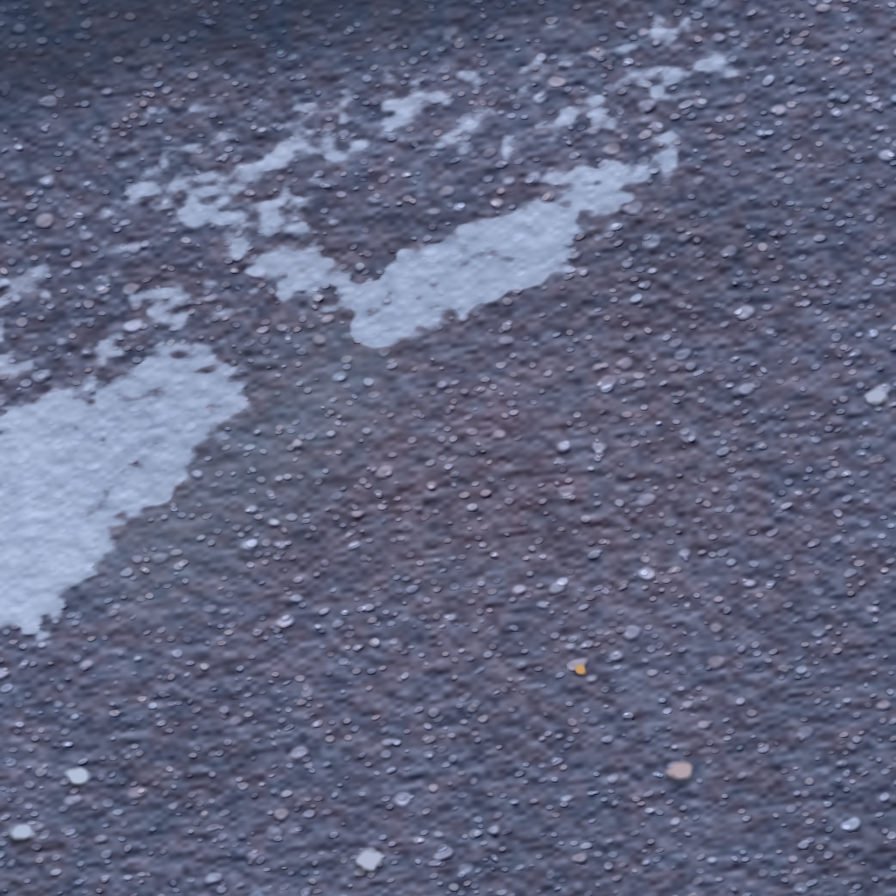
This texture is drawn by a WebGL 1 fragment shader. Its source:

```glsl
precision highp float;
// Weathered asphalt at dusk: blue-grey grit with worn pale paint running diagonally.
// Stretched value noise gives the relief, jittered cells scatter the pebbles, and
// tapered capsules set the paint density that noise then breaks into flakes.
uniform vec2 u_resolution;

#define GRIT_SCALE vec2(62.0, 105.0)
#define GRIT_CONTRAST 0.17
#define RELIEF 0.19
#define FLAKE_BREAKUP 1.5
#define ROW_TILT 0.12
#define PEBBLE_LIGHT 0.30
#define PEBBLE_SHADOW 0.15
#define ASPHALT vec3(0.335, 0.352, 0.450)
#define PAINT vec3(0.635, 0.695, 0.820)
#define WARM_STONE vec3(0.66, 0.56, 0.58)

float hash(vec2 p) {
  vec3 q = fract(vec3(p.xyx) * 0.1031);
  q += dot(q, q.yzx + 33.33);
  return fract((q.x + q.y) * q.z);
}

float noise(vec2 p) {
  vec2 i = floor(p), f = fract(p);
  f = f * f * (3.0 - 2.0 * f);
  return mix(mix(hash(i), hash(i + vec2(1.0, 0.0)), f.x),
             mix(hash(i + vec2(0.0, 1.0)), hash(i + vec2(1.0, 1.0)), f.x), f.y);
}

float fbm(vec2 p) {
  float sum = 0.0, amp = 0.5;
  for (int i = 0; i < 4; i++) {
    sum += amp * noise(p);
    p = p * 2.03 + 17.3;
    amp *= 0.5;
  }
  return sum / 0.9375;
}

// Signed distance to a capsule whose radius runs from ra to rb.
float taper(vec2 p, vec2 a, vec2 b, float ra, float rb) {
  vec2 d = b - a;
  float t = clamp(dot(p - a, d) / dot(d, d), 0.0, 1.0);
  return length(p - a - d * t) - mix(ra, rb, t);
}

float inside(float d, float soft) {
  return 1.0 - smoothstep(-soft, soft, d);
}

float gritHeight(vec2 p) {
  return 0.6 * noise(p * GRIT_SCALE) + 0.4 * noise(p * GRIT_SCALE * 2.1 + 40.0);
}

// How much paint survives: two solid remnants and thin, flaked bands.
float paintDensity(vec2 p) {
  float lower = taper(p, vec2(-0.03, 0.405), vec2(0.205, 0.548), 0.128, 0.060);
  float upper = taper(p, vec2(0.435, 0.652), vec2(0.605, 0.742), 0.040, 0.046);
  float tail = taper(p, vec2(0.60, 0.75), vec2(0.745, 0.825), 0.045, 0.022);
  float link = taper(p, vec2(0.23, 0.77), vec2(0.38, 0.668), 0.055, 0.040);
  float band = taper(p, vec2(0.16, 0.79), vec2(0.78, 0.925), 0.080, 0.060);
  float fringe = taper(p, vec2(0.0, 0.60), vec2(0.25, 0.72), 0.09, 0.10);
  float solid = max(inside(lower, 0.035), inside(upper, 0.022));
  float thin = max(0.70 * inside(tail, 0.03), 0.64 * inside(link, 0.05));
  float traces = max(0.47 * inside(band, 0.08), 0.39 * inside(fringe, 0.08));
  return max(solid, max(thin, traces));
}

// Lit stones in staggered cells: x is light, y is the shadow below, z is warmth.
vec3 pebbles(vec2 p, vec2 cells, float amount, float seed) {
  vec2 g = p * cells;
  g.x += 0.5 * mod(floor(g.y), 2.0);
  vec2 id = floor(g) + seed;
  vec2 jitter = vec2(hash(id + 3.1), hash(id + 8.7)) - 0.5;
  vec2 f = fract(g) - 0.5 - jitter * vec2(0.4, 0.3);
  f.y += 0.2 * f.x * jitter.x;
  float radius = mix(0.14, 0.30, hash(id + 5.3));
  float present = step(1.0 - amount, hash(id)) * mix(0.4, 1.0, hash(id + 11.9));
  float light = inside(length(f) - radius, 0.10);
  float shade = inside(length(f + vec2(-0.04, 0.20)) - radius, 0.12) * (1.0 - light);
  return vec3(light, shade, light * step(0.75, hash(id + 21.0))) * present;
}

void stone(inout vec3 col, vec2 p, vec2 at, float size, vec3 tint) {
  vec2 d = (p - at) * vec2(1.0, 1.35);
  float rough = (noise(p * 130.0) - 0.5) * size * 0.5;
  col *= 1.0 - 0.45 * inside(length(d + vec2(0.0, size * 0.7)) - size, size * 0.5);
  col = mix(col, tint, inside(length(d) + rough - size, size * 0.35));
}

void main() {
  vec2 p = gl_FragCoord.xy / u_resolution;
  vec2 q = vec2(p.x, p.y - ROW_TILT * p.x);

  // Ground tone: broad stains, brown middle, dark verge at the upper left.
  float stain = fbm(p * vec2(5.0, 7.0)) - 0.5;
  float verge = smoothstep(-0.05, 0.06, p.y - 0.885 - 0.17 * p.x + 0.12 * stain);
  vec3 col = ASPHALT * (1.0 + 0.22 * stain);
  float brown = exp(-dot((p - vec2(0.56, 0.47)) * vec2(2.8, 4.2), (p - vec2(0.56, 0.47)) * vec2(2.8, 4.2)));
  col += vec3(0.035, 0.008, -0.006) * brown;
  float haze = inside(taper(p, vec2(0.17, 0.37), vec2(0.38, 0.58), 0.06, 0.06), 0.07);
  col = mix(col, vec3(0.42, 0.46, 0.54), 0.5 * haze);
  col = mix(col, vec3(0.215, 0.245, 0.325), 0.85 * verge);

  // Grit lit from above.
  float height = gritHeight(q);
  float relief = height - gritHeight(q + vec2(0.001, 0.0055));
  float calm = 1.0 - 0.55 * max(verge, 0.6 * haze);
  col += calm * (GRIT_CONTRAST * (height - 0.5) + RELIEF * relief) * vec3(0.96, 1.0, 1.08);
  col += 0.04 * (noise(q * vec2(45.0, 60.0) + 9.0) - 0.5) * vec3(1.0, -0.1, -0.5);

  // Flaked paint, with relief showing through.
  float flakes = 0.6 * fbm(q * vec2(27.0, 48.0)) + 0.4 * noise(q * vec2(60.0, 95.0) + 5.0);
  float density = paintDensity(p + 0.025 * (vec2(noise(p * 22.0), noise(p * 22.0 + 31.0)) - 0.5));
  float paint = smoothstep(0.42, 0.72, density + FLAKE_BREAKUP * (flakes - 0.5)) * smoothstep(0.02, 0.3, density);
  vec3 paintCol = PAINT + 0.16 * (flakes - 0.5) + 0.14 * relief + 0.09 * stain;
  col = mix(col, paintCol, paint * mix(0.72, 0.95, density));

  // Three sizes of scattered stones.
  for (int i = 0; i < 3; i++) {
    float k = float(i);
    vec3 s = pebbles(q + 0.004 * (noise(q * 70.0) - 0.5), vec2(30.0, 46.0) * (1.0 + 0.55 * k), 0.12 + 0.09 * k, 60.0 * k + 20.0);
    s *= (1.0 - 0.8 * paint) * (1.0 - 0.5 * verge);
    col += PEBBLE_LIGHT * s.x * (1.0 - 0.18 * k) * vec3(0.92, 0.97, 1.05);
    col -= PEBBLE_SHADOW * s.y;
    col = mix(col, WARM_STONE, 0.3 * s.z);
  }

  // Larger loose stones.
  stone(col, p, vec2(0.086, 0.134), 0.012, vec3(0.70, 0.74, 0.84));
  stone(col, p, vec2(0.024, 0.071), 0.012, vec3(0.68, 0.73, 0.84));
  stone(col, p, vec2(0.412, 0.041), 0.014, vec3(0.69, 0.72, 0.82));
  stone(col, p, vec2(0.759, 0.140), 0.013, vec3(0.70, 0.64, 0.68));
  stone(col, p, vec2(0.978, 0.557), 0.010, vec3(0.66, 0.70, 0.80));
  stone(col, p, vec2(0.648, 0.253), 0.007, vec3(0.78, 0.62, 0.42));

  gl_FragColor = vec4(clamp(col, 0.0, 1.0), 1.0);
}
```
